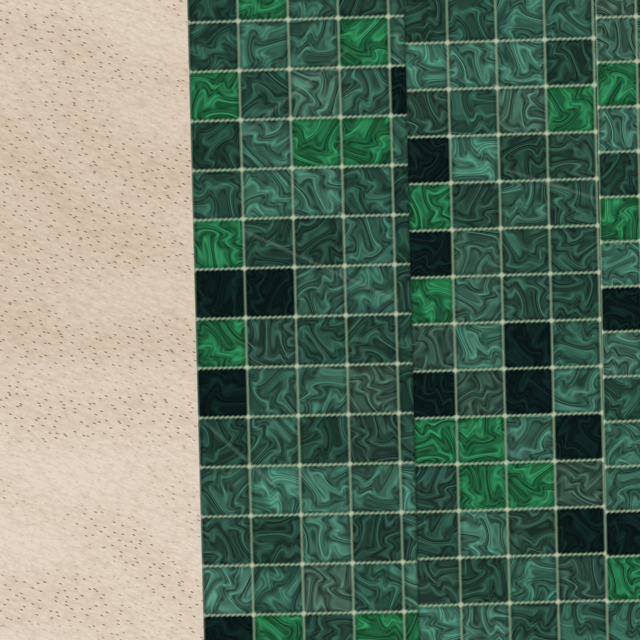
Write a three.js fragment shader that draws this texture.

```glsl
// Pale streaked stone beside three slightly tilted sheets of green marble mosaic.
// Each sheet is a skewed grid with beaded grout; marble veins are warped, layered
// sines, while stone grain and marble mottling come from cellular noise.
varying vec2 vUv;

const vec3 STONE_LIGHT = vec3(0.88, 0.82, 0.755);
const vec3 STONE_TAN = vec3(0.79, 0.715, 0.62);
const vec3 STONE_PIT = vec3(0.46, 0.37, 0.28);
const vec3 MARBLE_BLACK = vec3(0.04, 0.10, 0.095);
const vec3 MARBLE_DEEP = vec3(0.12, 0.225, 0.185);
const vec3 MARBLE_TEAL = vec3(0.25, 0.44, 0.37);
const vec3 MARBLE_GREEN = vec3(0.13, 0.38, 0.235);
const vec3 MARBLE_GREY = vec3(0.24, 0.32, 0.275);
const vec3 GROUT = vec3(0.56, 0.64, 0.53);
const vec3 KNOT = vec3(0.76, 0.79, 0.68);
const vec3 GLINT = vec3(0.50, 0.56, 0.49);

// Left seams of the sheets: position at the top, drift towards the bottom
const vec2 SEAM_A = vec2(0.2925, 0.0262);
const vec2 SEAM_B = vec2(0.6315, 0.0238);
const vec2 SEAM_C = vec2(0.9300, 0.0195);
// Grids: first column line, first row line, column pitch, row pitch
const vec4 GRID_A = vec4(0.0, 0.0355, 0.0784, 0.0772);
const vec4 GRID_B = vec4(-0.0098, 0.0683, 0.0760, 0.0732);
const vec4 GRID_C = vec4(0.0, 0.0275, 0.0635, 0.0702);
const float GROUT_WIDTH = 0.0042;
const float BEAD_PITCH = 0.0078;
const float SOFT = 0.0016;

float hash(vec2 p) {
  return fract(sin(dot(p, vec2(127.1, 311.7))) * 43758.55);
}

// Distance to the nearest scattered cell point
float cellular(vec2 p) {
  vec2 base = floor(p);
  float nearest = 2.0;
  for (int j = -1; j <= 1; j++) {
    for (int i = -1; i <= 1; i++) {
      vec2 c = base + vec2(float(i), float(j));
      nearest = min(nearest, length(c + vec2(hash(c), hash(c + 37.0)) - p));
    }
  }
  return nearest;
}

vec2 turn(vec2 p, float a) {
  return vec2(cos(a) * p.x + sin(a) * p.y, cos(a) * p.y - sin(a) * p.x);
}

float segment(vec2 p, vec2 a, vec2 b) {
  vec2 ab = b - a;
  return length(p - a - ab * clamp(dot(p - a, ab) / dot(ab, ab), 0.0, 1.0));
}

vec3 stone(vec2 p) {
  vec2 r = turn(p, 0.36);
  float band = smoothstep(-0.1, 0.2, p.y) * (1.0 - smoothstep(0.48, 0.68, p.y));
  float cloud = sin(r.x * 9.0 + 2.0 * sin(r.y * 13.0)) * sin(r.y * 31.0 + sin(r.x * 17.0));
  float streak = cellular(r * vec2(38.0, 125.0));
  float grain = cellular(r * vec2(120.0, 230.0) + 9.0);
  float tan_amount = 0.15 + 0.4 * band + 0.2 * cloud + 0.55 * (streak - 0.45) + 0.5 * (grain - 0.45);
  vec3 col = mix(STONE_LIGHT, STONE_TAN, clamp(tan_amount, -0.15, 1.2));
  float pits = smoothstep(0.20, 0.04, cellular(r * vec2(48.0, 105.0) + 3.0));
  float worn = smoothstep(-0.25, 0.7, cloud + 0.5 * band);
  return mix(col, STONE_PIT, pits * (0.1 + 0.45 * worn));
}

vec3 marble(vec2 f, vec2 id, vec3 dark_rows, vec3 green_rows) {
  float h = hash(id), k = hash(id + 19.3);
  vec3 base = mix(MARBLE_DEEP, mix(MARBLE_TEAL, MARBLE_GREY, k * k), h);
  bool first = mod(id.x, 10.0) < 0.5;
  bool black = first && any(equal(dark_rows, vec3(id.y)));
  bool green = first && any(equal(green_rows, vec3(id.y)));
  if (green || k < 0.1) base = MARBLE_GREEN;
  if (black || (!first && h > 0.95)) base = MARBLE_BLACK;
  vec2 w = turn(f - 0.5, h * 6.28) + 8.0 * k;
  w += 0.20 * sin(w.yx * vec2(5.0, 7.0) + h * 9.0);
  w += 0.09 * sin(w.yx * vec2(13.0, 11.0) + k * 7.0);
  float vein = sin(w.x * mix(8.0, 22.0, k) + 1.8 * sin(w.y * 4.0));
  float thread = sin(w.x * 43.0 + 3.0 * sin(w.y * 6.0));
  float mottle = cellular(w * vec2(9.0, 5.0)) - 0.45;
  return base * (1.0 + 0.23 * vein + 0.10 * thread + 0.45 * mottle)
    + vec3(0.02, 0.035, 0.03) * vein * vein;
}

// p is measured from the sheet's seam, with y running down
vec3 mosaic(vec2 p, vec4 grid, float slope, float sheet, vec3 dark_rows, vec3 green_rows) {
  vec2 g = (p + vec2(0.0, slope * p.x) - grid.xy) / grid.zw;
  vec2 f = fract(g);
  vec2 id = floor(g) + vec2(sheet * 10.0, 1.0);
  vec3 col = marble(f, id, dark_rows, green_rows);
  vec2 gap = (0.5 - abs(f - 0.5)) * grid.zw;
  float bead = 0.5 + 0.5 * sin(6.2832 * (p.x + 0.7 * p.y) / BEAD_PITCH);
  vec2 line = 1.0 - smoothstep(vec2(0.0), vec2(GROUT_WIDTH, GROUT_WIDTH * (0.8 + 0.4 * bead)), gap);
  col *= 1.0 - 0.2 * (1.0 - smoothstep(0.002, 0.010, min(gap.x, gap.y)));
  col = mix(col, GROUT, max(line.x * 0.72, line.y * (0.72 + 0.28 * bead)));
  return mix(col, KNOT, 0.85 * (1.0 - smoothstep(0.001, 0.0065, length(gap))));
}

void main() {
  vec2 p = vec2(vUv.x, 1.0 - vUv.y);
  vec3 from_seam = p.x - vec3(SEAM_A.x, SEAM_B.x, SEAM_C.x) - p.y * vec3(SEAM_A.y, SEAM_B.y, SEAM_C.y);
  vec3 on = smoothstep(-SOFT, SOFT, from_seam);

  // Three sheets, laid left to right
  vec3 col = mosaic(vec2(from_seam.x, p.y), GRID_A, 0.032 - 0.013 * p.y, 0.0, vec3(6.0, 8.0, 13.0), vec3(7.0, 5.0, 2.0));
  col = mix(col, mosaic(vec2(from_seam.y, p.y), GRID_B, 0.030, 1.0, vec3(3.0, 5.0, 8.0), vec3(4.0, 6.0, 9.0)), on.y);
  col = mix(col, mosaic(vec2(from_seam.z, p.y), GRID_C, 0.033, 2.0, vec3(7.0, 12.0, 12.0), vec3(2.0, 5.0, 13.0)), on.z);
  col *= 1.0 - 0.22 * (1.0 - smoothstep(0.0, 0.005, min(abs(from_seam.x), abs(from_seam.y))));

  // Faint polished glints
  float glint = min(segment(p, vec2(0.38, 0.36), vec2(0.62, 0.47)), segment(p, vec2(0.79, 0.265), vec2(0.93, 0.31)));
  glint = min(glint, min(segment(p, vec2(0.32, 0.66), vec2(0.43, 0.76)), segment(p, vec2(0.38, 0.21), vec2(0.54, 0.08))));
  col = mix(col, GLINT, 0.3 * (1.0 - smoothstep(0.0, 0.005, glint)));

  gl_FragColor = vec4(mix(stone(p), col, on.x), 1.0);
}
```
